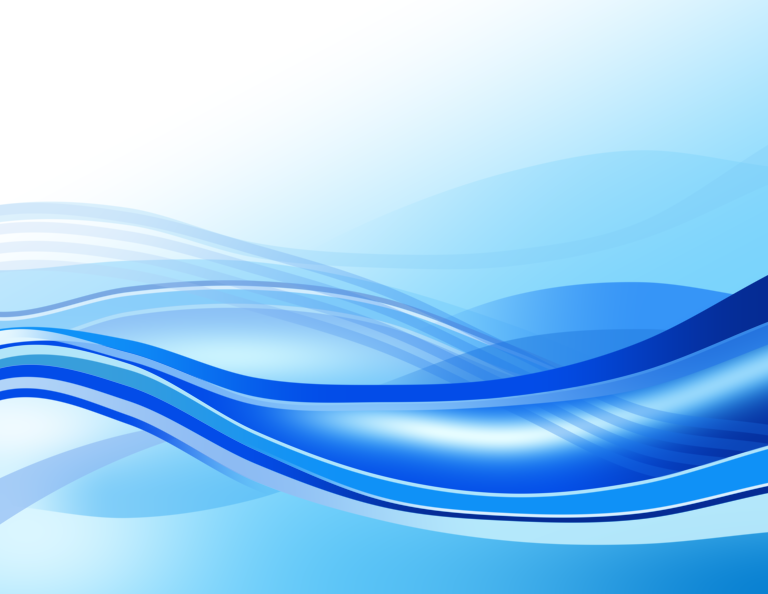
Give the GLSL for this background, as a Shadertoy shader.

```glsl
// Glossy blue ribbons and translucent waves flowing over a pale sky gradient.
#define WHITE vec3(1.0)
#define SKY vec3(0.50, 0.84, 0.99)
#define AZURE vec3(0.06, 0.57, 0.97)
#define ROYAL vec3(0.01, 0.30, 0.91)
#define NAVY vec3(0.02, 0.17, 0.58)
#define LILAC vec3(0.55, 0.72, 0.95)
#define PALE vec3(0.75, 0.93, 0.99)
#define STRANDS 4
#define STRAND_GAP 0.032

// Smooth spline through seven heights spread evenly from left to right.
float wave(float x, float a, float b, float c, float d, float e, float f, float g) {
    float k[9] = float[9](c, a, b, c, d, e, f, g, 2.0 * g - f);
    float s = clamp(x, 0.0, 1.0) * 6.0;
    int i = int(min(floor(s), 5.0));
    float t = s - float(i);
    float p = k[i], q = k[i + 1], r = k[i + 2], v = k[i + 3];
    return q + 0.5 * t * (r - p + t * (2.0 * p - 5.0 * q + 4.0 * r - v
         + t * (3.0 * (q - r) + v - p)));
}

float above(float y, float edge) {
    float soft = 0.9 / iResolution.y;
    return smoothstep(-soft, soft, y - edge);
}

float band(float y, float top, float bottom) {
    return above(y, bottom) * (1.0 - above(y, top));
}

float bell(float d, float width) {
    return exp(-d * d / (width * width));
}

float glow(vec2 p, vec2 centre, vec2 size) {
    vec2 d = (p - centre) / size;
    return exp(-dot(d, d));
}

vec3 backdrop(vec2 p) {
    float depth = (1.0 - p.y) * 0.95 + p.x * 0.65;
    vec3 c = mix(WHITE, SKY, smoothstep(0.3, 1.12, depth));
    c = mix(c, vec3(0.38, 0.79, 0.98), smoothstep(0.3, 0.02, p.y) * smoothstep(0.1, 0.5, p.x));
    c = mix(c, vec3(0.03, 0.50, 0.82), glow(p, vec2(1.05, 0.0), vec2(0.38, 0.16)));
    return mix(c, vec3(0.90, 0.98, 1.0), 0.85 * glow(p, vec2(0.04, 0.1), vec2(0.2, 0.16)));
}

void mainImage(out vec4 fragColor, in vec2 fragCoord) {
    vec2 p = fragCoord / iResolution.xy;
    float x = p.x, y = p.y;
    vec3 c = backdrop(p);

    // Edges of the two main ribbons
    float sashTop = wave(x, 0.446, 0.428, 0.364, 0.352, 0.365, 0.424, 0.537);
    float sashLow = wave(x, 0.443, 0.407, 0.332, 0.323, 0.333, 0.374, 0.458);
    float bodyTop = wave(x, 0.419, 0.411, 0.327, 0.320, 0.330, 0.369, 0.453);
    float bodyLow = wave(x, 0.411, 0.387, 0.273, 0.197, 0.168, 0.189, 0.249);
    float azureLow = wave(x, 0.380, 0.350, 0.242, 0.157, 0.131, 0.136, 0.182);
    float navyLow = wave(x, 0.360, 0.325, 0.219, 0.146, 0.123, 0.126, 0.170);
    float paleLow = wave(x, 0.340, 0.300, 0.189, 0.123, 0.089, 0.084, 0.104);
    float upper = above(y, sashLow);
    float lower = 1.0 - above(y, paleLow);

    // Faint high hill and veil
    float hill = wave(x, 0.30, 0.40, 0.53, 0.638, 0.712, 0.747, 0.72);
    c = mix(c, vec3(0.42, 0.80, 0.98), 0.28 * smoothstep(0.35, 0.8, x) * band(y, hill, sashLow));
    float veilTop = wave(x, 0.655, 0.650, 0.591, 0.572, 0.579, 0.626, 0.756);
    float veilLow = wave(x, 0.626, 0.621, 0.566, 0.549, 0.552, 0.596, 0.689);
    c = mix(c, vec3(0.48, 0.78, 0.96), 0.25 * band(y, veilTop, veilLow));

    // Nested arches over a bright pool
    float arch = wave(x, 0.545, 0.561, 0.559, 0.520, 0.453, 0.369, 0.310);
    float rim = wave(x, 0.475, 0.517, 0.527, 0.498, 0.419, 0.335, 0.301);
    float inner = wave(x, 0.42, 0.475, 0.488, 0.458, 0.374, 0.31, 0.276);
    c = mix(c, vec3(0.42, 0.78, 0.98), 0.4 * upper * band(y, arch, sashLow));
    c = mix(c, vec3(0.40, 0.73, 0.97), 0.5 * upper * band(y, rim, sashLow));
    c = mix(c, LILAC, 0.65 * upper * band(y, inner, sashLow) * smoothstep(0.12, 0.0, inner - y));
    c = mix(c, vec3(0.84, 0.98, 1.0), 0.85 * upper * glow(p, vec2(0.3, 0.4), vec2(0.19, 0.045)));
    c = mix(c, vec3(0.45, 0.60, 0.85), 0.7 * upper * band(y, rim, rim - 0.009));
    c = mix(c, WHITE, 0.65 * upper * band(y, rim - 0.009, rim - 0.015));
    c = mix(c, PALE, 0.65 * upper * band(y, inner, inner - 0.007));

    // Blue humps at the right
    float hump = wave(x, 0.10, 0.20, 0.31, 0.419, 0.502, 0.525, 0.495);
    float humpNear = wave(x, 0.10, 0.18, 0.27, 0.355, 0.428, 0.446, 0.428);
    c = mix(c, vec3(0.12, 0.50, 0.96), 0.75 * smoothstep(0.5, 0.85, x) * band(y, hump, sashLow));
    c = mix(c, vec3(0.14, 0.49, 0.88), 0.55 * smoothstep(0.42, 0.65, x) * band(y, humpNear, sashLow));

    // Shaded lens and crossing sash at the lower left
    float lens = wave(x, 0.15, 0.128, 0.16, 0.24, 0.30, 0.30, 0.30);
    float lensShade = 0.6 * smoothstep(0.0, 0.15, x) * smoothstep(0.34, 0.16, y);
    c = mix(c, vec3(0.32, 0.72, 0.96), lensShade * lower * above(y, lens));
    c = mix(c, WHITE, 0.7 * lower * glow(p, vec2(0.03, 0.28), vec2(0.13, 0.06)));
    float cross = band(y, 0.195 + 0.6 * x - 0.9 * x * x, 0.117 + 0.85 * x - 0.95 * x * x);
    c = mix(c, LILAC, 0.65 * lower * cross * smoothstep(0.4, 0.2, x));

    // Glossy body with a light streak along its length
    float streak = wave(x, 0.40, 0.39, 0.318, 0.286, 0.264, 0.306, 0.386);
    vec3 body = mix(ROYAL, NAVY, smoothstep(0.7, 1.0, x) * 0.85);
    body = mix(body, vec3(0.20, 0.66, 0.97), smoothstep(0.25, 0.5, x) * bell(y - streak, 0.055));
    float shine = smoothstep(0.32, 0.58, x) * (1.0 - 0.45 * smoothstep(0.65, 0.9, x));
    body = mix(body, vec3(0.90, 0.99, 1.0), shine * bell(y - streak, 0.027));
    c = mix(c, body, band(y, bodyTop, bodyLow));

    // Lower stripes, from the azure band down to the pale hem
    vec3 azure = mix(vec3(0.22, 0.62, 0.86), AZURE, smoothstep(0.1, 0.45, x));
    vec3 hem = mix(vec3(0.68, 0.82, 0.97), mix(LILAC, PALE, smoothstep(0.3, 0.65, x)), smoothstep(0.0, 0.3, x));
    c = mix(c, azure, band(y, bodyLow, azureLow));
    c = mix(c, hem, 0.9 * band(y, navyLow, paleLow));
    c = mix(c, mix(ROYAL, NAVY, smoothstep(0.3, 0.6, x)), band(y, azureLow, navyLow));
    c = mix(c, PALE, 0.9 * band(y, bodyLow + 0.001, bodyLow - mix(0.016, 0.005, smoothstep(0.0, 0.3, x))));
    c = mix(c, WHITE, 0.85 * smoothstep(0.3, 0.6, x) * band(y, azureLow + 0.005, azureLow));
    c = mix(c, ROYAL, smoothstep(0.36, 0.15, x) * band(y, paleLow + 0.001, paleLow - 0.014));

    // Translucent strands sweeping down across everything
    float sweep = wave(x, 0.655, 0.643, 0.588, 0.520, 0.419, 0.318, 0.285);
    vec3 strandTint = mix(vec3(0.72, 0.83, 0.96), vec3(0.10, 0.45, 0.92), smoothstep(0.1, 0.65, x));
    for (int i = 0; i < STRANDS; i++) {
        float top = sweep - float(i) * STRAND_GAP;
        c = mix(c, strandTint, 0.3 * band(y, top, top - 0.018) * above(y, bodyLow));
    }

    // Upper sash and its light lining
    vec3 lining = mix(vec3(0.55, 0.78, 0.98), vec3(0.16, 0.48, 0.90), smoothstep(0.5, 0.95, x));
    c = mix(c, lining, 0.85 * band(y, sashLow, sashLow - mix(0.014, 0.038, smoothstep(0.6, 1.0, x))) * smoothstep(0.0, 0.1, x));
    vec3 sash = mix(mix(AZURE, ROYAL, smoothstep(0.1, 0.45, x)), NAVY, smoothstep(0.68, 1.0, x));
    c = mix(c, sash, band(y, sashTop, sashLow));
    fragColor = vec4(c, 1.0);
}
```
